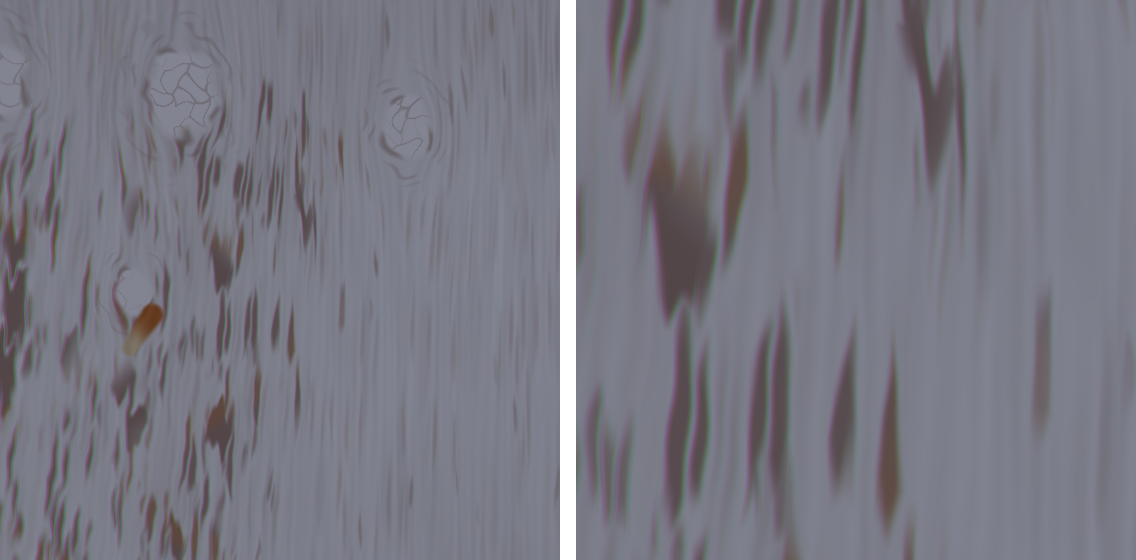
Left: the whole. Right: its middle third, enlarged.
Give the GLSL for this texture, as a Shadertoy shader.

```glsl
const vec3 PAINT = vec3(0.498, 0.508, 0.558);
const vec3 PAINT_SHADE = vec3(0.430, 0.428, 0.468);
const vec3 BARE_WOOD = vec3(0.325, 0.275, 0.285);
const vec3 WARM_WOOD = vec3(0.36, 0.275, 0.245);
const vec3 PLUG_TAN = vec3(0.47, 0.43, 0.38);
const vec3 PLUG_RUST = vec3(0.39, 0.23, 0.12);

// Knots: centre and radius
const vec3 KNOTS[4] = vec3[4](
    vec3(0.325, 0.835, 0.062), vec3(0.727, 0.770, 0.045),
    vec3(0.238, 0.480, 0.034), vec3(-0.01, 0.855, 0.058));

vec2 hash2(vec2 p) {
    vec3 q = fract(vec3(p.xyx) * vec3(0.1031, 0.1030, 0.0973));
    q += dot(q, q.yzx + 33.33);
    return fract((q.xx + q.yz) * q.zy);
}

// Cellular noise: nearest distance, second distance, random cell value
vec3 cells(vec2 p) {
    vec2 base = floor(p);
    vec3 best = vec3(9.0, 9.0, 0.0);
    for (int j = -1; j <= 1; j++)
    for (int i = -1; i <= 1; i++) {
        vec2 id = base + vec2(i, j);
        float d = distance(p, id + 0.1 + 0.8 * hash2(id + 40.0));
        if (d < best.x) best = vec3(d, best.x, hash2(id + 91.0).x);
        else best.y = min(best.y, d);
    }
    return best;
}

float knotRadius(vec2 p, vec3 knot) {
    float wobble = 0.08 * sin(p.x * 75.0 + 2.0 * sin(p.y * 50.0)) + 0.06 * sin(p.y * 90.0);
    return length((p - knot.xy) * vec2(1.0, 0.78)) / knot.z + wobble;
}

// Grain coordinates: leaning on the left, flowing around the knots
vec2 grainSpace(vec2 p) {
    vec2 g = p;
    g.x -= 0.13 * (p.y - 0.4 * p.y * p.y) * smoothstep(0.9, 0.05, p.x);
    for (int i = 0; i < 4; i++) {
        vec2 d = (p - KNOTS[i].xy) * vec2(1.0, 0.7);
        float r2 = KNOTS[i].z * KNOTS[i].z;
        g.x -= 0.8 * d.x * r2 / max(dot(d, d), r2);
    }
    float waver = smoothstep(0.8, 0.2, p.x);
    g.x += (0.0004 + 0.0012 * waver) * sin(p.y * 37.0 + p.x * 50.0);
    g.x += 0.0009 * waver * sin(p.y * 101.0 + p.x * 140.0);
    return g;
}

// Elongated patches with fibrous ends; share is the part of cells peeled
float flakes(vec2 g, vec2 scale, float share, float softness) {
    g.y += 0.017 * sin(g.x * 190.0) + 0.011 * sin(g.x * 331.0 + 1.0);
    vec3 c = cells(g * scale);
    float body = min(c.y - c.x, 0.85 - c.x);
    return smoothstep(0.0, softness, body) * smoothstep(0.0, 0.08, share - c.z);
}

// How worn the paint is: a diagonal band plus the left edge
float wearAt(vec2 p) {
    float across = (p.x - 0.21 - 0.29 * p.y) / 0.2;
    float band = exp(-across * across) * smoothstep(0.92, 0.68, p.y);
    float edge = 0.75 * smoothstep(0.3, 0.0, p.x) * smoothstep(0.9, 0.7, p.y);
    float patches = 0.85 + 0.35 * sin(p.x * 23.0 + 2.0 * sin(p.y * 9.0)) * sin(p.y * 17.0 + 1.0);
    return max(band, edge) * patches;
}

// Knot face in x, dark rings and cracks in y
vec2 knotMarks(vec2 p) {
    vec2 marks = vec2(0.0);
    vec3 c = cells(p * 27.0 + 0.2 * sin(p.yx * 90.0));
    float crack = smoothstep(0.2, 0.0, c.y - c.x) * smoothstep(0.2, 0.9, c.z);
    for (int i = 0; i < 4; i++) {
        float r = knotRadius(p, KNOTS[i]);
        float face = smoothstep(1.15, 0.8, r);
        float broken = smoothstep(-0.2, 0.9, sin(p.x * 70.0 + p.y * 55.0 + float(i)));
        float rim = smoothstep(0.16, 0.0, abs(r - 1.0)) * broken;
        float rings = smoothstep(0.0, 1.0, sin(r * 19.0)) * smoothstep(2.3, 1.2, r) * broken;
        marks.x = max(marks.x, face);
        marks.y = max(marks.y, max(0.4 * crack * face, max(0.55 * rim, 0.28 * rings * (1.0 - face))));
    }
    return marks;
}

float paintLoss(vec2 p, float face) {
    vec2 g = grainSpace(p);
    float wear = wearAt(p);
    float chips = flakes(g + 3.0, vec2(25.0, 10.0), 0.20 * wear, 0.3);
    float streaks = flakes(g, vec2(72.0, 8.0), 0.50 * wear + 0.01, 0.5);
    float slivers = flakes(g + 11.0, vec2(100.0, 14.0), 0.22 * wear + 0.05, 0.6);
    float hairs = flakes(g + 7.0, vec2(88.0, 6.0), 0.30 + 0.15 * p.y, 0.8);
    return max(max(chips, 0.9 * streaks), max(0.6 * slivers, 0.24 * hairs)) * (1.0 - face);
}

// Rounded peg: coverage in x, position along it in y
vec2 peg(vec2 p, vec2 a, vec2 b, float radius) {
    float t = clamp(dot(p - a, b - a) / dot(b - a, b - a), 0.0, 1.0);
    float d = distance(p, mix(a, b, t)) - radius * mix(0.7, 1.0, t);
    return vec2(smoothstep(0.005, -0.005, d), t);
}

void mainImage(out vec4 fragColor, in vec2 fragCoord) {
    vec2 p = fragCoord / iResolution.xy;
    vec2 g = grainSpace(p);
    vec2 knot = knotMarks(p);

    // Painted surface with soft ridges and broad shading
    float ridges = sin(g.x * 250.0 + 2.0 * sin(g.x * 37.0 + p.y * 5.0))
                 + sin(g.x * 397.0 + 2.0 * sin(p.y * 6.0 + g.x * 61.0));
    vec3 c = cells(g * vec2(42.0, 4.0));
    float tone = (c.z - 0.35) * smoothstep(0.0, 0.5, c.y - c.x);
    float broad = 0.35 * smoothstep(0.6, 1.0, p.y) + 0.2 * smoothstep(0.35, 0.0, p.y) * p.x;
    float shade = 0.06 + 0.07 * ridges + 0.4 * tone + broad + 0.2 * wearAt(p);
    vec3 color = mix(PAINT, PAINT_SHADE, clamp(shade * (1.0 - knot.x), -0.15, 1.0));
    color += 0.012 * knot.x;

    // Peeled paint with soft lens fringes, stronger on the left
    vec2 fringe = vec2(mix(0.0024, 0.0008, smoothstep(0.0, 0.6, p.x)), 0.0);
    vec3 loss = vec3(paintLoss(p - fringe, knot.x),
                     paintLoss(p + fringe, knot.x),
                     paintLoss(p - 0.3 * fringe, knot.x));
    loss = mix(loss, vec3(dot(loss, vec3(1.0 / 3.0))), 0.3);
    float warmth = smoothstep(0.2, 0.9, sin(p.x * 19.0 + 3.0 * sin(p.y * 11.0)));
    color = mix(color, mix(BARE_WOOD, WARM_WOOD, warmth), loss);
    color = mix(color, BARE_WOOD, knot.y);

    // Rusty peg
    vec2 plug = peg(p, vec2(0.232, 0.378), vec2(0.272, 0.438), 0.019);
    vec3 plugColor = mix(PLUG_TAN, PLUG_RUST, smoothstep(0.1, 0.85, plug.y)) + 0.01 * ridges;
    color = mix(color, plugColor, plug.x);

    fragColor = vec4(color, 1.0);
}
```
